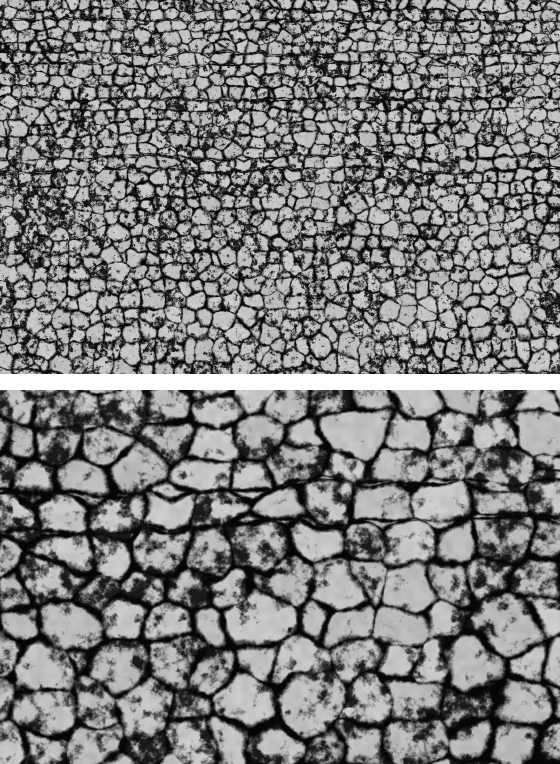
Top: the whole. Bottom: its middle third, enlarged.
This texture is drawn by a WebGL 2 fragment shader. Its source:

```glsl
#version 300 es
precision highp float;
// Weathered rubble wall: uneven courses of pale, stained stones in dark joints.
uniform vec2 u_resolution;
out vec4 fragColor;

vec3 hash3(vec2 p) {
  vec3 q = fract(p.xyx * vec3(0.1031, 0.1030, 0.0973));
  q += dot(q, q.yxz + 33.33);
  return fract((q.xxy + q.yzz) * q.zyx);
}

float noise(vec2 p) {
  vec2 cell = floor(p), f = fract(p);
  f = f * f * (3.0 - 2.0 * f);
  float low = mix(hash3(cell).x, hash3(cell + vec2(1, 0)).x, f.x);
  float high = mix(hash3(cell + vec2(0, 1)).x, hash3(cell + vec2(1, 1)).x, f.x);
  return mix(low, high, f.y);
}

float fbm(vec2 p) {
  float sum = 0.0, amplitude = 0.45;
  for (int i = 0; i < 4; i++) {
    sum += amplitude * noise(p);
    p = mat2(1.6, 1.2, -1.2, 1.6) * p + 7.3;
    amplitude *= 0.6;
  }
  return sum / 0.979;
}

// Centre (xy) and size weight (z) of a stone; every row has its own pitch.
vec3 stoneSite(float row, float offset, float x, out vec2 id) {
  vec3 course = hash3(vec2(row, 91.0));
  float pitch = mix(0.8, 1.25, course.x) * mix(1.2, 0.9, clamp(row / 29.0, 0.0, 1.0));
  float column = floor(x / pitch + course.y) + offset;
  id = vec2(column, row);
  vec3 h = hash3(id + 17.0);
  vec2 centre = vec2((column + 0.5 - course.y + 0.6 * (h.x - 0.5)) * pitch,
                     row + 0.5 + 0.42 * (h.y - 0.5));
  return vec3(centre, 0.42 * h.z * h.z);
}

// Rounded distance to the joint in a weighted Voronoi diagram.
float stoneDistance(vec2 p, out vec2 stone) {
  float row = floor(p.y), best = 1e5;
  vec3 owner = vec3(0.0);
  vec2 id;
  for (int j = -2; j <= 2; j++)
    for (int i = -2; i <= 2; i++) {
      vec3 site = stoneSite(row + float(j), float(i), p.x, id);
      vec2 r = site.xy - p;
      float power = dot(r, r) - site.z;
      if (power < best) {
        best = power;
        owner = site;
        stone = id;
      }
    }
  float sum = 0.0;
  for (int j = -2; j <= 2; j++)
    for (int i = -2; i <= 2; i++) {
      vec3 site = stoneSite(row + float(j), float(i), p.x, id);
      if (id == stone) continue;
      vec2 r = site.xy - p;
      float edge = (dot(r, r) - site.z - best) / (2.0 * distance(site.xy, owner.xy));
      sum += exp(-24.0 * edge);
    }
  return -log(sum + 1e-9) / 24.0;
}

void main() {
  vec2 uv = gl_FragCoord.xy / u_resolution.y;

  // Courses grow taller toward the foot of the wall and undulate slightly.
  vec2 p = vec2(uv.x * 25.0, uv.y * (22.0 + 7.0 * uv.y));
  p.y += 0.6 * (noise(uv * vec2(5.0, 7.0)) - 0.5);
  p += 0.32 * (vec2(noise(uv * 46.0), noise(uv * 46.0 + 31.0)) - 0.5);

  vec2 stone;
  float d = stoneDistance(p, stone);

  // A few long level joints run through the wall.
  float level = round(p.y);
  d = min(d, abs(p.y - level) + step(0.15, hash3(vec2(level, 5.0)).z));
  d += 0.2 * (fbm(uv * 100.0) - 0.5);

  // Joints of varying width with soft edges.
  float soft = 0.045 + 18.0 / u_resolution.y;
  float joint = 0.02 + 0.075 * noise(uv * 15.0 + 4.0);
  float solid = smoothstep(joint - soft, joint + soft, d);

  // Stains differ by stone, gather in patches and cling to the edges.
  vec3 h = hash3(stone + 53.0);
  float dirt = h.x + 0.6 * (noise(uv * 6.0 + 9.0) - 0.5);
  dirt += 0.25 * (1.0 - smoothstep(0.05, 0.35, d)) + 0.35 * step(0.95, h.y);
  float threshold = mix(0.78, 0.55, clamp(dirt, 0.0, 1.4));
  float grime = smoothstep(-0.15, 0.17, fbm(uv * 95.0 + 3.0) - threshold);

  // Pale faces with faint grain.
  float face = 0.8 - 0.06 * h.z - 0.07 * noise(uv * 170.0);
  float tone = 0.025 + face * solid * (1.0 - 0.9 * grime);
  fragColor = vec4(vec3(tone), 1.0);
}
```
